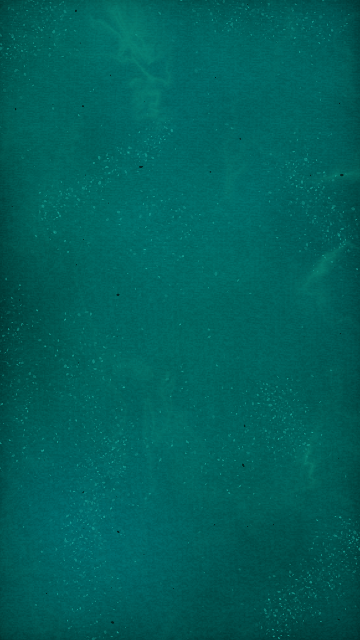
This texture is drawn by a WebGL 1 fragment shader. Its source:

```glsl
precision highp float;
// Deep teal painted paper with drifting clusters of pale flecks, faint smoke and dark specks.
uniform vec2 u_resolution;

const vec3 DEEP_TEAL = vec3(0.0, 0.27, 0.26);
const vec3 LIGHT_TEAL = vec3(0.0, 0.45, 0.435);
const vec3 FLECK_COLOR = vec3(0.12, 0.70, 0.64);
const vec3 SMOKE_COLOR = vec3(0.06, 0.60, 0.50);
const vec3 SPECK_COLOR = vec3(0.0, 0.10, 0.09);

float hash(vec2 p) {
  return fract(sin(dot(p, vec2(127.1, 311.7))) * 43758.5453);
}

float valueNoise(vec2 p) {
  vec2 cell = floor(p), f = fract(p);
  f = f * f * (3.0 - 2.0 * f);
  return mix(mix(hash(cell), hash(cell + vec2(1.0, 0.0)), f.x),
             mix(hash(cell + vec2(0.0, 1.0)), hash(cell + 1.0), f.x), f.y);
}

float fbm(vec2 p) {
  float sum = 0.0, amplitude = 0.5;
  for (int i = 0; i < 5; i++) {
    sum += amplitude * valueNoise(p);
    p = mat2(1.6, 1.2, -1.2, 1.6) * p + 7.3;
    amplitude *= 0.5;
  }
  return sum;
}

mat2 turn(float angle) {
  return mat2(cos(angle), -sin(angle), sin(angle), cos(angle));
}

// Soft round patch
float glow(vec2 p, vec2 center, float radius) {
  vec2 d = (p - center) / radius;
  return exp(-dot(d, d));
}

// Soft band around the segment from a to b
float band(vec2 p, vec2 a, vec2 b, float width) {
  vec2 ab = b - a;
  float t = clamp(dot(p - a, ab) / dot(ab, ab), 0.0, 1.0);
  return glow(p, a + ab * t, width);
}

// Where flecks gather, with ragged borders
float fleckDensity(vec2 p) {
  vec2 q = p + 0.12 * (vec2(fbm(p * 5.0), fbm(p * 5.0 + 31.0)) - 0.5);
  float d = 0.7 * band(q, vec2(0.0, 1.60), vec2(0.13, 1.74), 0.07);
  d += 0.6 * band(q, vec2(0.58, 1.75), vec2(0.90, 1.70), 0.06);
  d += 0.8 * band(q, vec2(0.15, 1.17), vec2(0.42, 1.40), 0.045);
  d += 0.8 * band(q, vec2(0.80, 1.32), vec2(0.92, 1.14), 0.08);
  d += 0.45 * band(q, vec2(0.03, 0.90), vec2(0.05, 0.58), 0.07);
  d += 0.8 * band(q, vec2(0.33, 0.56), vec2(0.23, 0.28), 0.06);
  d += 0.4 * band(q, vec2(0.27, 0.80), vec2(0.24, 0.05), 0.08);
  d += 0.9 * band(q, vec2(0.74, 0.70), vec2(0.81, 0.53), 0.045);
  d += 0.4 * glow(q, vec2(0.65, 0.55), 0.12);
  d += 1.0 * band(q, vec2(0.78, 0.03), vec2(1.0, 0.30), 0.055);
  d += 0.3 * glow(q, vec2(0.46, 1.12), 0.12);
  return d * (0.3 + 1.4 * fbm(p * 14.0)) + 0.01;
}

// One randomly turned oval per grid cell, kept inside its cell
float oval(vec2 p, vec2 cell, float size, float radius, float pixel) {
  vec2 jitter = vec2(hash(cell + 11.3), hash(cell + 23.9)) - 0.5;
  vec2 d = turn(6.283 * hash(cell + 3.7)) * (p - (cell + 0.5 + jitter * 0.35) * size);
  d.y *= 1.2 + 0.9 * hash(cell + 5.1);
  return 1.0 - smoothstep(radius - pixel, radius + pixel, length(d));
}

// Flecks on a tilted grid, so that no rows show
float fleckLayer(vec2 p, float size, float amount, float tilt, float pixel) {
  vec2 q = turn(tilt) * p;
  vec2 cell = floor(q / size);
  float density = fleckDensity(((cell + 0.5) * size) * turn(tilt));
  float present = step(hash(cell + tilt), density * amount);
  float radius = size * mix(0.18, 0.36, hash(cell + tilt + 9.0));
  float strength = mix(0.14, 0.75, pow(hash(cell + tilt + 17.0), 2.5));
  return present * strength * oval(q, cell, size, radius, pixel);
}

float darkSpecks(vec2 p, float size, float pixel) {
  vec2 cell = floor(p / size);
  float radius = 0.0015 + 0.005 * pow(hash(cell + 41.0), 5.0);
  return step(hash(cell + 47.0), 0.25) * oval(p, cell, size, radius, pixel);
}

// Thin curling filaments of warped noise
float smoke(vec2 p) {
  vec2 q = p * vec2(5.0, 2.6) + 2.6 * vec2(fbm(p * 3.0), fbm(p * 3.0 + 19.0));
  float ridge = pow(1.0 - abs(2.0 * fbm(q) - 0.96), 13.0);
  float place = band(p, vec2(0.33, 1.72), vec2(0.47, 1.45), 0.07);
  place += glow(p, vec2(0.90, 1.04), 0.09) + glow(p, vec2(0.95, 1.27), 0.06);
  place += band(p, vec2(0.74, 0.48), vec2(0.94, 0.50), 0.06);
  place += 0.35 * band(p, vec2(0.42, 0.62), vec2(0.60, 1.25), 0.13);
  return ridge * (0.08 + 0.38 * min(place, 1.0));
}

void main() {
  vec2 p = gl_FragCoord.xy / u_resolution.x;
  float height = u_resolution.y / u_resolution.x;
  float pixel = 0.6 / u_resolution.x;

  // Broad washes and darkened borders
  float lowerLeft = glow(p, vec2(0.18, 0.30), 0.32);
  float light = 0.60 + 0.65 * (fbm(p * 3.5) - 0.48) + 0.20 * lowerLeft;
  light += 0.25 * glow(p, vec2(0.50, 1.42), 0.40);
  light -= 0.34 * glow(p, vec2(0.72, 0.12), 0.32);
  light -= 0.24 * glow(p, vec2(0.05, 0.92), 0.22);
  vec2 border = min(p, vec2(1.0, height) - p);
  light -= 0.50 * exp(-border.x / 0.055) + 0.40 * exp(-border.y / 0.045);

  // Paper grain with a slight sideways weave
  light += 0.28 * (valueNoise(p * 290.0) - 0.5);
  light += 0.18 * (valueNoise(p * vec2(90.0, 260.0)) - 0.5);
  vec3 color = mix(DEEP_TEAL, LIGHT_TEAL, light);
  color.b *= 0.98 + 0.08 * lowerLeft + 0.12 * (fbm(p * 2.0 + 50.0) - 0.48);

  // Smoke, fine and coarse flecks, then specks
  color = mix(color, SMOKE_COLOR, smoke(p));
  color = mix(color, FLECK_COLOR, fleckLayer(p, 0.0095, 0.65, 0.6, pixel));
  color = mix(color, FLECK_COLOR, 0.65 * fleckLayer(p, 0.016, 0.65, 1.1, pixel));
  color = mix(color, SPECK_COLOR, 0.85 * darkSpecks(p, 0.09, pixel));
  gl_FragColor = vec4(color, 1.0);
}
```
